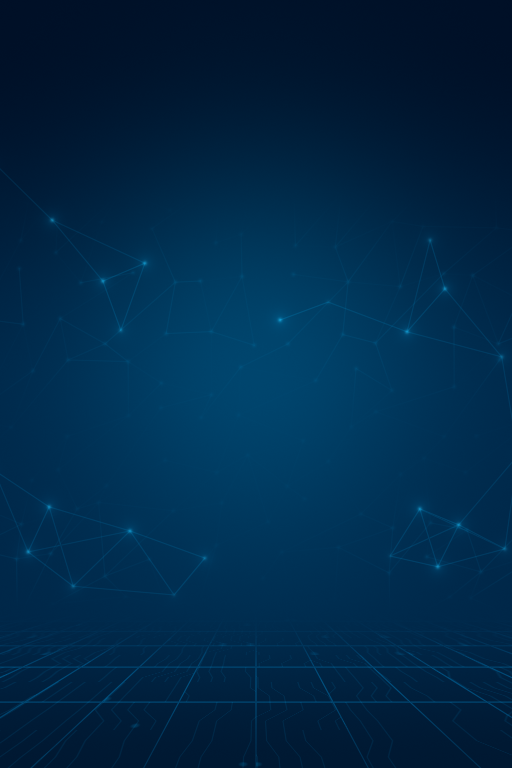
This background is drawn by a Shadertoy shader. Its source:

```glsl
// Deep blue backdrop: a soft central glow, a faint web of linked points
// with brighter hubs, and a perspective floor grid with circuit traces.
// Everything is measured in canvas widths, so the height is 1.5.

float hash(vec2 p) {
    vec3 q = fract(p.xyx * 0.1031);
    q += dot(q, q.yzx + 33.33);
    return fract((q.x + q.y) * q.z);
}

float stroke(float d) {
    return 1.0 - smoothstep(0.0, 0.0023, abs(d));
}

float segment(vec2 p, vec2 a, vec2 b) {
    vec2 ab = b - a;
    return length(p - a - ab * clamp(dot(p - a, ab) / dot(ab, ab), 0.0, 1.0));
}

vec3 backdrop(vec2 p) {
    vec3 c = mix(vec3(0.0, 0.095, 0.195), vec3(0.0, 0.15, 0.28), smoothstep(0.0, 0.33, p.y));
    c = mix(c, vec3(0.0, 0.06, 0.15), smoothstep(0.7, 1.42, p.y));
    vec2 q = (p - vec2(0.5, 0.82)) / vec2(0.36, 0.43);
    return c + vec3(0.0, 0.125, 0.155) * exp(-dot(q, q));
}

// Main points, brightest first; the last three lie outside the frame
const int HUBS = 24;
const vec2 hubs[HUBS] = vec2[HUBS](
    vec2(0.102, 1.070), vec2(0.201, 0.951), vec2(0.283, 0.986), vec2(0.547, 0.875),
    vec2(0.869, 0.936), vec2(0.795, 0.852), vec2(0.096, 0.510), vec2(0.055, 0.422),
    vec2(0.254, 0.463), vec2(0.820, 0.506), vec2(0.896, 0.475), vec2(0.855, 0.393),
    vec2(0.143, 0.355), vec2(0.400, 0.410), vec2(0.840, 1.031), vec2(0.236, 0.855),
    vec2(0.980, 0.803), vec2(0.986, 0.428), vec2(0.641, 0.910), vec2(0.340, 0.338),
    vec2(0.762, 0.414), vec2(-0.012, 1.182), vec2(-0.012, 0.582), vec2(1.012, 0.611));

vec3 hubWeb(vec2 p) {
    float links = 0.0, cores = 0.0, halos = 0.0;
    for (int i = 0; i < HUBS; i++) {
        float strength = i < 12 ? 1.0 : (i < 18 ? 0.6 : 0.2);
        float d = length(p - hubs[i]);
        cores += strength * exp(-d * d / 0.000016);
        halos += strength * exp(-d / 0.010);
        for (int j = i + 1; j < HUBS; j++) {
            float span = distance(hubs[i], hubs[j]);
            if (span < 0.21)
                links = max(links, stroke(segment(p, hubs[i], hubs[j])) * (1.0 - 2.0 * span));
        }
    }
    return vec3(0.0, 0.15, 0.19) * links * 0.6
         + vec3(0.06, 0.20, 0.22) * cores + vec3(0.0, 0.11, 0.14) * halos;
}

vec2 meshPoint(vec2 cell) {
    return (cell + 0.1 + 0.8 * vec2(hash(cell + 7.0), hash(cell + 41.0))) * 0.09;
}

// Faint jittered mesh, strongest in two horizontal bands
vec3 mesh(vec2 p) {
    vec2 cell = floor(p / 0.09);
    float lines = 0.0, dots = 0.0;
    for (int y = -1; y <= 1; y++)
    for (int x = -1; x <= 1; x++) {
        vec2 id = cell + vec2(x, y);
        vec2 a = meshPoint(id);
        dots += exp(-dot(p - a, p - a) / 0.000018);
        for (int k = 0; k < 3; k++) {
            vec2 stepTo = k == 0 ? vec2(1, 0) : (k == 1 ? vec2(0, 1) : vec2(1, 1));
            float on = smoothstep(0.2, 0.9, hash(id * 3.0 + float(k) + 90.0));
            lines = max(lines, on * stroke(segment(p, a, meshPoint(id + stepTo))));
        }
    }
    float upper = smoothstep(0.66, 0.86, p.y) * (1.0 - smoothstep(0.94, 1.14, p.y));
    float lower = smoothstep(0.30, 0.38, p.y) * (1.0 - smoothstep(0.42, 0.55, p.y));
    float band = upper + lower * smoothstep(0.05, 0.4, abs(p.x - 0.5));
    float fill = smoothstep(0.32, 0.4, p.y) * (1.0 - smoothstep(0.9, 1.1, p.y));
    return vec3(0.0, 0.16, 0.20) * (lines * (band * 0.17 + fill * 0.03)
         + dots * (band * 0.2 + fill * 0.09));
}

// Floor below a vanishing point at (0.5, 0.41)
vec3 ground(vec2 p) {
    float drop = 0.41 - p.y;
    if (drop < 0.09) return vec3(0.0);
    vec2 g = vec2((p.x - 0.5) / (0.535 * drop), 1.0 / (1.141 * drop) - 0.116);
    vec2 scale = vec2(0.535 * drop, 1.141 * drop * drop);
    vec2 near = abs(g - round(g)) * scale;
    float fade = smoothstep(0.10, 0.25, drop);
    float sheen = 0.5 + 0.5 * exp(-pow((p.y - 0.16) / 0.08, 2.0));
    // Rails lean, so their sideways distance is shortened to the normal
    float lean = inversesqrt(1.0 + pow((p.x - 0.5) / drop, 2.0));
    float grid = max(stroke(near.x * lean), stroke(near.y)) * sheen;

    // Traces run along the depth axis and jog sideways on diagonals
    float row = floor(g.y * 2.0), along = fract(g.y * 2.0);
    float block = floor(g.x);
    float from = hash(vec2(block, row)), to = hash(vec2(block, row + 1.0));
    float lane = g.x * 5.0 - 2.0 * mix(from, to, clamp(along * 2.5 - 0.7, 0.0, 1.0));
    float id = round(lane);
    float chance = hash(vec2(id + 50.0, row));
    float offset = (lane - id) * scale.x / 5.0;
    float trace = stroke(offset * lean) * step(0.45, chance);

    // Flat pads sit on a few of the traces
    vec2 pad = vec2(offset, (along - 0.12) * scale.y / 2.0);
    float pads = step(0.965, chance) * (1.0 - smoothstep(0.002, 0.008, length(pad * vec2(0.7, 1.3))));
    return fade * (vec3(0.0, 0.22, 0.30) * grid * 0.8
         + vec3(0.0, 0.13, 0.17) * (trace * 0.38 + pads * 0.7));
}

void mainImage(out vec4 fragColor, in vec2 fragCoord) {
    vec2 p = fragCoord / iResolution.xy * vec2(1.0, 1.5);
    vec3 color = backdrop(p) + mesh(p) + hubWeb(p) + ground(p);
    // Fine grain hides banding in the dark gradients
    color += (hash(floor(p * 512.0)) - 0.5) / 255.0;
    fragColor = vec4(clamp(color, 0.0, 1.0), 1.0);
}
```
